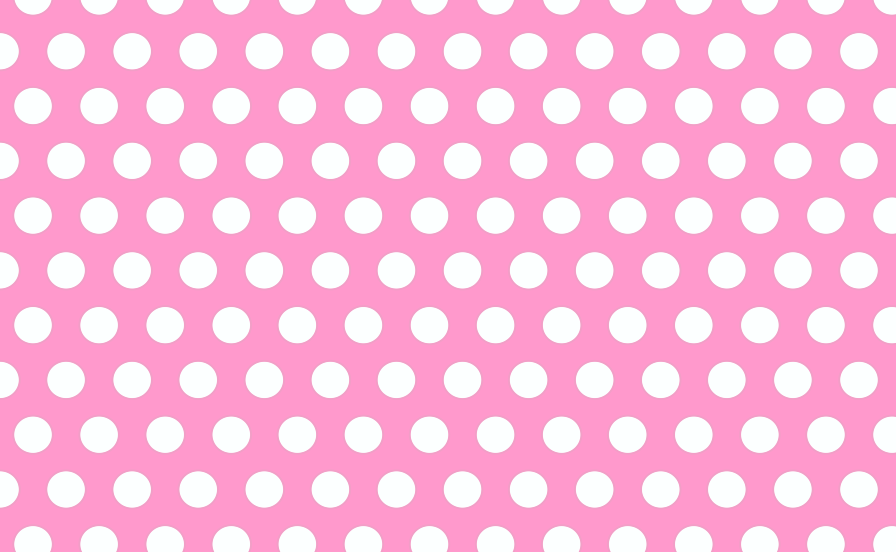
A WebGL 1 fragment shader for this pattern:

```glsl
precision highp float;
// Staggered rows of white polka dots with a faint dusky rim on pink.
uniform vec2 u_resolution;

// Signed distance to the nearest dot, in units of the column pitch.
float dotDistance(vec2 p) {
  float rowPitch = 0.829;
  float row = floor(p.y / rowPitch + 0.5);
  float shift = 0.5 * mod(row + 1.0, 2.0);
  vec2 offset = vec2(fract(p.x - shift + 0.5) - 0.5, p.y - row * rowPitch);
  // Dots are slightly wider than tall.
  return length(offset * vec2(1.0, 1.035)) - 0.284;
}

void main() {
  // 13.56 columns across; y runs down from the first row of dots.
  float pixel = 13.56 / u_resolution.x;
  vec2 p = vec2(gl_FragCoord.x, u_resolution.y - gl_FragCoord.y) * pixel;
  float d = dotDistance(p + vec2(0.0, 0.053));

  vec3 pink = vec3(1.0, 0.6, 0.8);
  vec3 rim = vec3(0.95, 0.62, 0.78);
  vec3 white = vec3(0.99, 1.0, 1.0);

  // Thin rim first, then the dot over it.
  float soft = 0.6 * pixel;
  vec3 color = mix(rim, pink, smoothstep(-soft, soft, d - 0.03));
  color = mix(white, color, smoothstep(-soft, soft, d));
  gl_FragColor = vec4(color, 1.0);
}
```
